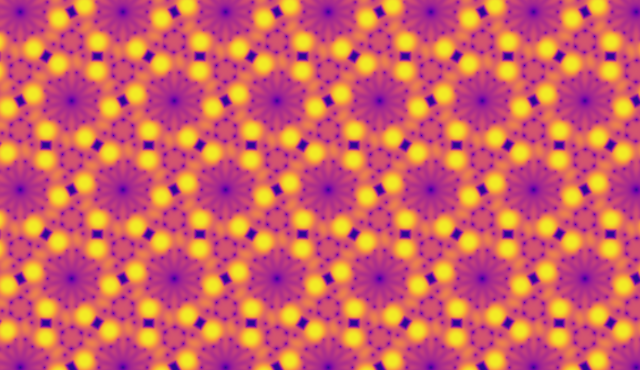
Write a Shadertoy shader that draws this pattern.

```glsl
// Glowing sixfold lattice: twin yellow blobs, dark flower hearts and pinprick dots.

const float PI = 3.14159265;
const float REPEATS_ACROSS = 6.234;
const vec2  LATTICE_ORIGIN = vec2(0.698, 2.622);

// Symmetry centres of one cell whose period is 1
const vec2  CELL = vec2(1.0, 1.7320508);
const vec2  PAIR_CENTRE = vec2(0.5, 0.0);
const vec2  TRIAD_CENTRE = vec2(0.5, 0.288675);

const float PAIR_ANGLE = 0.49;        // twist of each blob pair
const float BLOB_OFFSET = 0.142;
const vec2  BLOB_FADE = vec2(0.155, 0.03);
const vec2  GAP_SIZE = vec2(0.036, 0.045);
const float HEART_SIZE = 0.05;
const float DOT_SIZE = 0.019;
const float DOT_DEPTH = 0.34;
const float RING_RADIUS = 0.105;
const float DARK_LEVEL = 0.07;

vec2 rotate(vec2 v, float a) {
    float c = cos(a), s = sin(a);
    return vec2(c * v.x - s * v.y, s * v.x + c * v.y);
}

vec2 polar(float radius, float degrees) {
    float a = radians(degrees);
    return radius * vec2(cos(a), sin(a));
}

// Turns v into the sector around +x, one of n equal sectors
vec2 foldSector(vec2 v, float n) {
    float step = 2.0 * PI / n;
    float a = atan(v.y, v.x + 1e-7);
    return rotate(v, -step * floor(a / step + 0.5));
}

// Offset from the nearest of n turned copies of a site
vec2 orbitOffset(vec2 v, vec2 site, float n) {
    v = foldSector(rotate(v, -atan(site.y, site.x)), n);
    return v - vec2(length(site), 0.0);
}

float orbitDistance(vec2 v, vec2 site, float n) {
    return length(orbitOffset(v, site, n));
}

// Offset from the nearest sixfold centre
vec2 nearestCentre(vec2 p) {
    vec2 a = mod(p + 0.5 * CELL, CELL) - 0.5 * CELL;
    vec2 b = mod(p, CELL) - 0.5 * CELL;
    return dot(a, a) < dot(b, b) ? a : b;
}

float boxDistance(vec2 v, vec2 halfSize) {
    vec2 e = abs(v) - halfSize;
    return length(max(e, 0.0)) + min(max(e.x, e.y), 0.0);
}

// Indigo, violet, rose, orange, yellow
vec3 heatColour(float level) {
    float x = 4.0 * clamp(level, 0.0, 1.0);
    vec3 c = mix(vec3(0.05, 0.03, 0.53), vec3(0.49, 0.02, 0.65), clamp(x, 0.0, 1.0));
    c = mix(c, vec3(0.80, 0.28, 0.47), clamp(x - 1.0, 0.0, 1.0));
    c = mix(c, vec3(0.97, 0.58, 0.25), clamp(x - 2.0, 0.0, 1.0));
    return mix(c, vec3(0.95, 0.97, 0.13), clamp(x - 3.0, 0.0, 1.0));
}

float patternLevel(vec2 p) {
    // Local frames around the sixfold, twofold and threefold centres
    vec2 centre = nearestCentre(p);
    vec2 wedge = foldSector(centre, 6.0);
    vec2 pair = rotate(wedge - PAIR_CENTRE, -PAIR_ANGLE);
    vec2 triad = (wedge.y < 0.0 ? vec2(1.0, 0.0) - wedge : wedge) - TRIAD_CENTRE;
    float r = length(wedge);

    // Rose ground, darker and petalled around each flower
    float level = mix(0.44, 0.545, smoothstep(0.12, 0.32, r));
    float petalBand = smoothstep(0.08, 0.2, r) * smoothstep(0.34, 0.23, r);
    level += 0.04 * petalBand * cos(12.0 * atan(wedge.y, wedge.x + 1e-7));

    // Orange lobes around the threefold centres
    vec2 lobe = orbitOffset(triad, polar(0.2, 105.0), 3.0) / vec2(0.085, 0.055);
    level += 0.15 * exp(-dot(lobe, lobe));

    // Yellow blobs
    vec2 arm = BLOB_OFFSET * vec2(cos(PAIR_ANGLE), sin(PAIR_ANGLE));
    float blob = length(vec2(abs(pair.x) - BLOB_OFFSET, pair.y));
    blob = min(blob, orbitDistance(wedge, PAIR_CENTRE - arm, 6.0));
    blob = min(blob, orbitDistance(triad, PAIR_CENTRE + arm - TRIAD_CENTRE, 3.0));
    float glow = 1.0 - smoothstep(BLOB_FADE.y, BLOB_FADE.x, blob);
    level = mix(level, 0.97, glow);

    // Pinprick dots and the faint rings that join them
    float dots = orbitDistance(wedge, polar(0.28, 20.0), 6.0);
    dots = min(dots, orbitDistance(wedge, polar(0.28, -20.0), 6.0));
    dots = min(dots, orbitDistance(wedge, polar(0.235, 0.0), 6.0));
    dots = min(dots, orbitDistance(triad, polar(RING_RADIUS, 28.0), 6.0));
    dots = min(dots, orbitDistance(pair, polar(0.14, 90.0), 2.0));
    level -= DOT_DEPTH * exp(-dots / DOT_SIZE) * (1.0 - glow);
    level -= 0.07 * exp(-abs(length(triad) - RING_RADIUS) / 0.018);

    // Dark gaps between blobs and dark flower hearts
    float gap = boxDistance(pair, GAP_SIZE);
    level = mix(DARK_LEVEL, level, smoothstep(-0.025, 0.03, gap));
    return mix(DARK_LEVEL, level, 1.0 - exp(-r / HEART_SIZE));
}

void mainImage(out vec4 fragColor, in vec2 fragCoord) {
    vec2 p = fragCoord / iResolution.x * REPEATS_ACROSS - LATTICE_ORIGIN;
    fragColor = vec4(heatColour(patternLevel(p)), 1.0);
}
```
